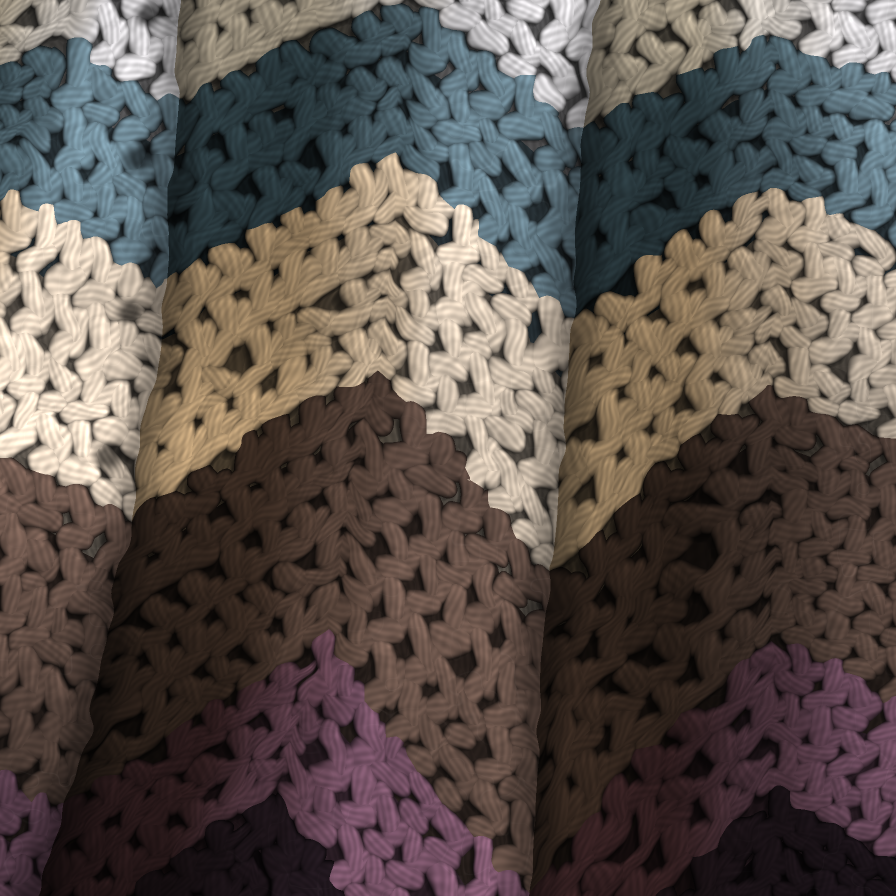
Give the GLSL for this pattern, as a Shadertoy shader.

```glsl
// Crocheted chevron blanket: yarn bands in white, blue, cream, brown, plum and black.
// Rows are folded into ridges and valleys, then packed with short plump knots;
// each knot carries the colour of its row, with twisted ply lines and soft gaps.

const float ROW_PITCH = 0.0589;
const float STITCH_WIDTH = 0.036;
const float ROW_ASPECT = 1.6;

float hash(vec2 p) {
    p = fract(p * vec2(0.1031, 0.1137));
    p += dot(p, p.yx + 33.33);
    return fract((p.x + p.y) * p.x * 91.7);
}

float noise(vec2 p) {
    vec2 i = floor(p), f = fract(p);
    f = f * f * (3.0 - 2.0 * f);
    return mix(mix(hash(i), hash(i + vec2(1, 0)), f.x),
               mix(hash(i + vec2(0, 1)), hash(i + vec2(1, 1)), f.x), f.y);
}

vec2 wobble(vec2 p) { return vec2(noise(p), noise(p + 40.0)) - 0.5; }

float leftValley(float v) { return 0.2 - 0.16 * v * v; }

// x: drop of the row below its ridge, y: light, z: distance to a valley, w: slope
vec4 chevron(vec2 p) {
    float v = p.y;
    float foldX[7] = float[7](-0.15 - 0.35 * v, 0.08 - 0.35 * v, leftValley(v),
        0.45 - 0.18 * v * v, 0.665 - 0.08 * v, 0.86, 1.2);
    float drop[7] = float[7](0.16, 0.04, 0.1 + 0.11 * v, 0.0,
        0.118 + 0.172 * v, 0.04 - 0.05 * v, 0.16);
    vec4 result = vec4(0.0, 0.0, 1.0, 0.0);
    for (int i = 0; i < 6; i++) {
        if (p.x < foldX[i] || p.x >= foldX[i + 1]) continue;
        float span = foldX[i + 1] - foldX[i];
        float t = (p.x - foldX[i]) / span;
        bool rising = i % 2 == 0;
        result.x = mix(drop[i], drop[i + 1], t);
        result.y = rising ? 0.5 * smoothstep(0.55, 1.0, t)
                          : 0.5 + 0.5 * smoothstep(0.0, 0.3, t);
        result.z = rising ? p.x - foldX[i] : foldX[i + 1] - p.x;
        result.w = (drop[i + 1] - drop[i]) / span * smoothstep(0.0, 0.15, min(t, 1.0 - t));
    }
    return result;
}

// x: height of a rounded strand, y: its ply shading
vec2 strand(vec2 q, vec2 a, vec2 b, float radius) {
    vec2 axis = b - a, d = q - a;
    float along = clamp(dot(d, axis) / dot(axis, axis), 0.0, 1.0);
    float across = (d.x * axis.y - d.y * axis.x) / length(axis);
    float h = max(0.0, 1.0 - pow(length(d - axis * along) / radius, 2.0));
    return vec2(pow(h, 0.7), sin(across * 30.0 + dot(d, axis) / length(axis) * 11.0));
}

// x: height, y: ply, z: row index, w: random tone of the stitch
vec4 stitches(vec2 q, float slope) {
    vec2 home = floor(q / vec2(1.0, ROW_ASPECT));
    vec4 top = vec4(0.0, 0.0, home.y, 0.5);
    for (int j = -1; j <= 1; j++)
    for (int i = -1; i <= 1; i++) {
        vec2 cell = home + vec2(i, j);
        float tone = hash(cell + 51.0);
        vec2 jitter = vec2(tone, hash(cell + 97.0)) - 0.5;
        vec2 c = q - cell * vec2(1.0, ROW_ASPECT) - 0.3 * jitter;
        c.y += 0.55 * slope * (c.x - 0.5);
        vec2 turn = 0.3 * jitter.yx;
        vec2 leg = strand(c, vec2(0.2, 0.2) - turn, vec2(0.5, 0.75) + turn, 0.4);
        vec2 back = strand(c, vec2(0.55, 1.0) + turn, vec2(0.9, 0.55) - turn, 0.37);
        vec2 loop = strand(c, vec2(0.0, 1.4) + turn, vec2(0.5, 1.15) - turn, 0.39);
        back.x *= 0.85;
        vec2 best = leg.x > back.x ? leg : back;
        best = loop.x > best.x ? loop : best;
        if (best.x > top.x) top = vec4(best, cell.y, tone);
    }
    return top;
}

vec3 yarn(float row, float light) {
    vec3 lit = vec3(0.88, 0.87, 0.88), dim = vec3(0.58, 0.54, 0.47);
    if (row >= 0.0)  { lit = vec3(0.42, 0.52, 0.57); dim = vec3(0.16, 0.22, 0.24); }
    if (row >= 3.0)  { lit = vec3(0.91, 0.84, 0.76); dim = vec3(0.62, 0.52, 0.39); }
    if (row >= 7.0)  { lit = vec3(0.43, 0.34, 0.30); dim = vec3(0.19, 0.14, 0.11); }
    if (row >= 12.0) { lit = vec3(0.52, 0.36, 0.45); dim = vec3(0.19, 0.115, 0.12); }
    if (row >= 15.0) { lit = vec3(0.14, 0.10, 0.13); dim = vec3(0.09, 0.06, 0.07); }
    return mix(dim, lit, light);
}

vec3 blanket(vec2 uv) {
    vec2 p = vec2(uv.x, 1.0 - uv.y);
    p += 0.012 * wobble(p * 12.0) + 0.009 * wobble(p * 38.0);
    vec4 fold = chevron(p);
    vec2 q = vec2((p.x + 0.1 * p.y * p.y) / STITCH_WIDTH,
                  (p.y - fold.x) / ROW_PITCH * ROW_ASPECT);
    vec4 s = stitches(q, fold.w);
    float relief = s.x - stitches(q + vec2(0.1, -0.15), fold.w).x;

    // Yarn lit over its rounded knots, darker in the gaps
    float shade = mix(0.36, 1.0, smoothstep(0.0, 0.8, s.x)) + 0.25 * relief;
    shade *= 0.97 + 0.07 * s.y + 0.12 * (s.w - 0.5);
    shade *= 0.91 + 0.18 * noise(vec2(q.x * 8.0 + q.y * 5.0, q.y * 4.0));

    // Valley creases, eyelets beside the left valley, uneven light, dim lower corners
    shade *= mix(0.6, 1.0, smoothstep(0.0, 0.045, fold.z));
    vec2 eyelet = vec2(p.x - leftValley(p.y) + 0.035, mod(p.y - 0.262, 0.165) - 0.0825);
    float hole = 1.0 - smoothstep(0.006, 0.022, length(eyelet));
    shade *= 1.0 - 0.6 * hole * smoothstep(0.65, 0.55, p.y);
    shade *= 0.88 + 0.24 * noise(p * 6.0 + 3.0);
    shade *= 1.0 - 0.35 * smoothstep(0.45, 1.0, p.y) * smoothstep(0.35, 0.0, p.x);
    shade *= 1.0 - 0.25 * smoothstep(0.6, 1.0, p.x) * smoothstep(0.0, 0.6, p.y);

    // Faint stray fibres
    float hair = smoothstep(0.04, 0.0, abs(noise(uv * 55.0) - 0.5)) * noise(uv * 23.0 + 7.0);
    return yarn(s.z, fold.y) * max(shade, 0.1) + 0.03 * hair * fold.y;
}

void mainImage(out vec4 fragColor, in vec2 fragCoord) {
    vec3 color = vec3(0.0);
    for (int k = 0; k < 4; k++) {
        vec2 offset = vec2(k % 2, k / 2) * 0.5 - 0.25;
        color += blanket((fragCoord + offset) / iResolution.xy);
    }
    fragColor = vec4(clamp(color * 0.25, 0.0, 1.0), 1.0);
}
```
